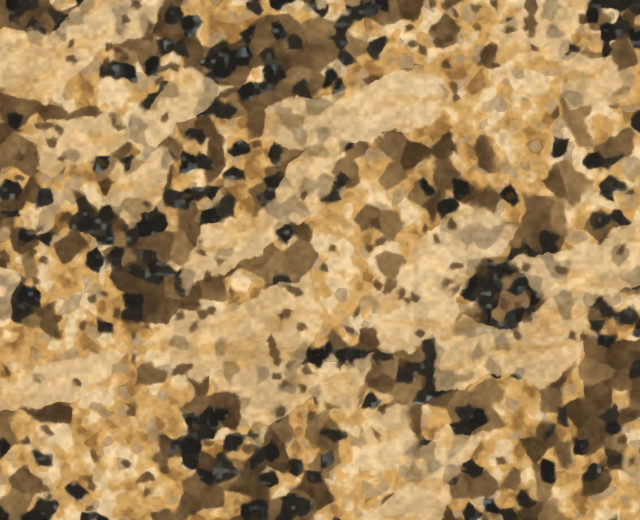
Reproduce this texture procedurally as a WebGL 1 fragment shader.

```glsl
precision highp float;
// Polished golden granite: a fine gold and cream ground, large pale feldspar,
// clustered brown quartz and small black mica flakes. Each mineral is a layer
// of soft-edged Voronoi grains whose outlines are roughened by noise.

uniform vec2 u_resolution;

// Mineral colours
const vec3 OCHRE       = vec3(0.60, 0.44, 0.24);
const vec3 GOLD        = vec3(0.81, 0.63, 0.37);
const vec3 CREAM       = vec3(0.91, 0.79, 0.60);
const vec3 BEIGE       = vec3(0.68, 0.58, 0.44);
const vec3 QUARTZ_DARK = vec3(0.31, 0.235, 0.15);
const vec3 QUARTZ_PALE = vec3(0.57, 0.45, 0.29);
const vec3 MICA        = vec3(0.12, 0.115, 0.105);
const vec3 MICA_GLINT  = vec3(0.38, 0.41, 0.41);

// Grains per canvas height
const float GROUND_SCALE   = 46.0;
const float FELDSPAR_SCALE = 9.5;
const float QUARTZ_SCALE   = 23.0;
const float MICA_SCALE     = 35.0;
const float SPECK_SCALE    = 68.0;

// Share of cells filled, and how strongly the filled cells gather
const vec2 FELDSPAR_FILL = vec2(0.27, 0.3);
const vec2 QUARTZ_FILL   = vec2(0.38, 0.9);
const vec2 MICA_FILL     = vec2(0.11, 0.75);
const vec2 SPECK_FILL    = vec2(0.04, 0.15);

const float EDGE_SHARPNESS = 520.0;
const float CLUSTER_SCALE  = 7.0;
const float ROUGHNESS      = 0.022;
const float FINE_CONTRAST  = 0.26;

vec3 hash3(vec2 p) {
  vec3 q = fract(p.xyx * vec3(0.1031, 0.1030, 0.0973));
  q += dot(q, q.yxz + 33.33);
  return fract((q.xxy + q.yzz) * q.zyx);
}

float noise(vec2 p) {
  vec2 i = floor(p);
  vec2 f = fract(p);
  f = f * f * (3.0 - 2.0 * f);
  float low  = mix(hash3(i).x, hash3(i + vec2(1.0, 0.0)).x, f.x);
  float high = mix(hash3(i + vec2(0.0, 1.0)).x, hash3(i + 1.0).x, f.x);
  return mix(low, high, f.y);
}

float fbm(vec2 p) {
  float sum = 0.0;
  float amplitude = 0.533;
  for (int i = 0; i < 4; i++) {
    sum += amplitude * noise(p);
    p = mat2(1.6, 1.2, -1.2, 1.6) * p + 17.3;
    amplitude *= 0.5;
  }
  return sum;
}

// Soft Voronoi layer: x = coverage by filled cells, yz = two random tones
vec3 grains(vec2 p, float scale, vec2 fill, float seed) {
  vec2 q = p * scale;
  vec2 base = floor(q);
  vec3 sum = vec3(0.0);
  float total = 0.0;
  for (int y = -1; y <= 1; y++) {
    for (int x = -1; x <= 1; x++) {
      vec2 cell = base + vec2(float(x), float(y));
      vec3 place = hash3(cell + seed);
      vec3 kind = hash3(cell + seed + 71.7);
      float cluster = noise(cell / scale * CLUSTER_SCALE + 5.3) - 0.5;
      float filled = step(kind.x, fill.x + fill.y * cluster);
      float weight = exp(-EDGE_SHARPNESS / scale * distance(q, cell + place.xy));
      sum += weight * vec3(filled, kind.yz);
      total += weight;
    }
  }
  return sum / total;
}

void main() {
  vec2 p = gl_FragCoord.xy / u_resolution.y + 3.0;

  // Ragged outlines shared by all the layers
  vec2 warp = vec2(fbm(p * 28.0), fbm(p * 28.0 + 41.0)) - 0.5;
  vec2 w = p + ROUGHNESS * warp;
  float mottle = fbm(p * 24.0 + 9.0);
  float fine = noise(p * 115.0);

  // Ground of small gold, cream and beige grains
  vec3 ground = grains(w, GROUND_SCALE, vec2(0.0), 13.0);
  float tone = 0.5 + 0.45 * (ground.y - 0.5) + 1.3 * (mottle - 0.5);
  vec3 colour = mix(OCHRE, GOLD, smoothstep(0.08, 0.42, tone));
  colour = mix(colour, CREAM, smoothstep(0.48, 0.8, tone));
  colour = mix(colour, BEIGE, 0.75 * smoothstep(0.72, 0.86, ground.z));

  // Broad feldspar, slanted, with faint golden stains
  vec2 slanted = mat2(0.85, -0.25, -0.25, 1.1) * (w + 0.6 * ROUGHNESS * warp);
  vec3 feldspar = grains(slanted, FELDSPAR_SCALE, FELDSPAR_FILL, 29.0);
  float stain = smoothstep(0.48, 0.75, fbm(slanted * vec2(18.0, 42.0)));
  vec3 pale = mix(CREAM, GOLD, 0.25 * feldspar.y + 0.6 * stain);
  colour = mix(colour, pale, 0.9 * feldspar.x);

  // Smoky quartz gathers between the feldspar
  vec3 quartz = grains(w + 1.7, QUARTZ_SCALE, QUARTZ_FILL, 47.0);
  float smoke = clamp(quartz.y + 1.2 * (mottle - 0.5), 0.0, 1.0);
  vec3 brown = mix(QUARTZ_DARK, QUARTZ_PALE, smoke);
  colour = mix(colour, brown, quartz.x * (1.0 - 0.88 * feldspar.x));

  // Black mica with cool glints, then scattered specks
  vec3 mica = grains(w + 1.7, MICA_SCALE, MICA_FILL, 83.0);
  float glint = smoothstep(0.55, 0.95, noise(p * 85.0 + 31.0)) * mica.y;
  vec3 black = mix(MICA, MICA_GLINT, glint) + 0.08 * mica.z * vec3(1.0, 0.8, 0.5);
  colour = mix(colour, black, mica.x * (1.0 - 0.7 * feldspar.x));
  float speck = grains(w, SPECK_SCALE, SPECK_FILL, 97.0).x;
  colour = mix(colour, QUARTZ_DARK, 0.8 * speck);

  // Crystalline fine shading
  colour *= 1.0 + FINE_CONTRAST * (0.6 * fine + 0.4 * noise(p * 60.0) - 0.5);
  gl_FragColor = vec4(clamp(colour, 0.0, 1.0), 1.0);
}
```
